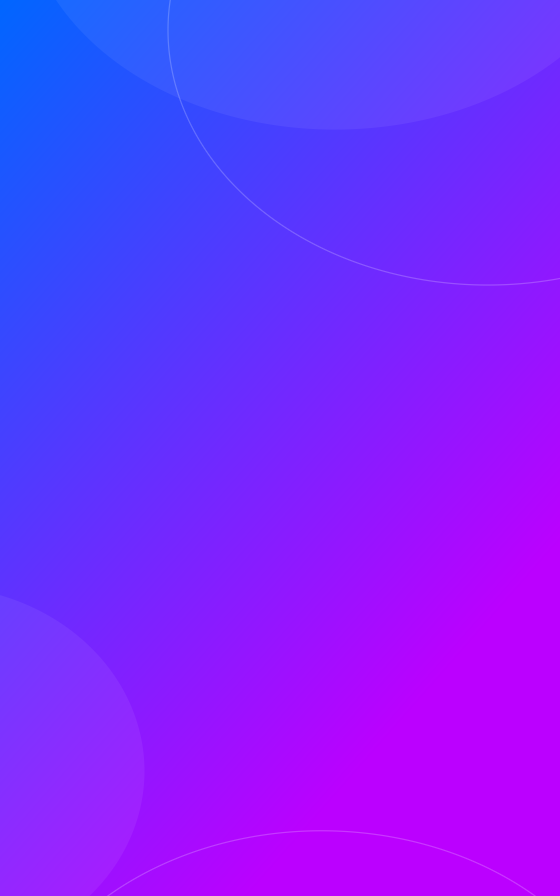
Reproduce this background procedurally as a Shadertoy shader.

```glsl
#define START_COLOR vec3(0.0, 0.4, 1.0)
#define END_COLOR vec3(0.733, 0.0, 1.0)
#define GRADIENT_SLOPE vec2(0.54, 0.76)
#define FILL_ALPHA 0.06
#define LINE_ALPHA 0.21
#define LINE_WIDTH 0.0022
#define RING_RADII vec2(0.571, 0.455)
#define CANVAS vec2(1.0, 1.6)

// Approximate signed distance to an axis-aligned ellipse
float ellipseDistance(vec2 p, vec2 center, vec2 radii) {
    vec2 q = (p - center) / radii;
    float len = max(length(q), 1e-4);
    float slope = max(length(q / radii) / len, 1e-4);
    return (len - 1.0) / slope;
}

// Antialiased coverage of the inside of a distance field
float coverage(float dist, float pixel) {
    return clamp(0.5 - dist / pixel, 0.0, 1.0);
}

float disc(vec2 p, vec2 center, vec2 radii, float pixel) {
    return FILL_ALPHA * coverage(ellipseDistance(p, center, radii), pixel);
}

float ring(vec2 p, vec2 center, float pixel) {
    float dist = abs(ellipseDistance(p, center, RING_RADII)) - 0.5 * LINE_WIDTH;
    return LINE_ALPHA * coverage(dist, pixel);
}

void mainImage(out vec4 fragColor, in vec2 fragCoord) {
    vec2 uv = fragCoord / iResolution.xy;
    vec2 p = uv * CANVAS;
    float pixel = 1.0 / iResolution.x;

    // Diagonal gradient from the top left corner
    float t = dot(vec2(uv.x, 1.0 - uv.y), GRADIENT_SLOPE);
    vec3 color = mix(START_COLOR, END_COLOR, clamp(t, 0.0, 1.0));

    // Translucent white ellipses
    vec3 white = vec3(1.0);
    color = mix(color, white, disc(p, vec2(0.598, 1.789), vec2(0.5575, 0.4204), pixel));
    color = mix(color, white, disc(p, vec2(-0.118, 0.223), vec2(0.376, 0.331), pixel));

    // Thin outlines
    color = mix(color, white, ring(p, vec2(0.871, 1.546), pixel));
    color = mix(color, white, ring(p, vec2(0.574, -0.3385), pixel));

    fragColor = vec4(color, 1.0);
}
```
